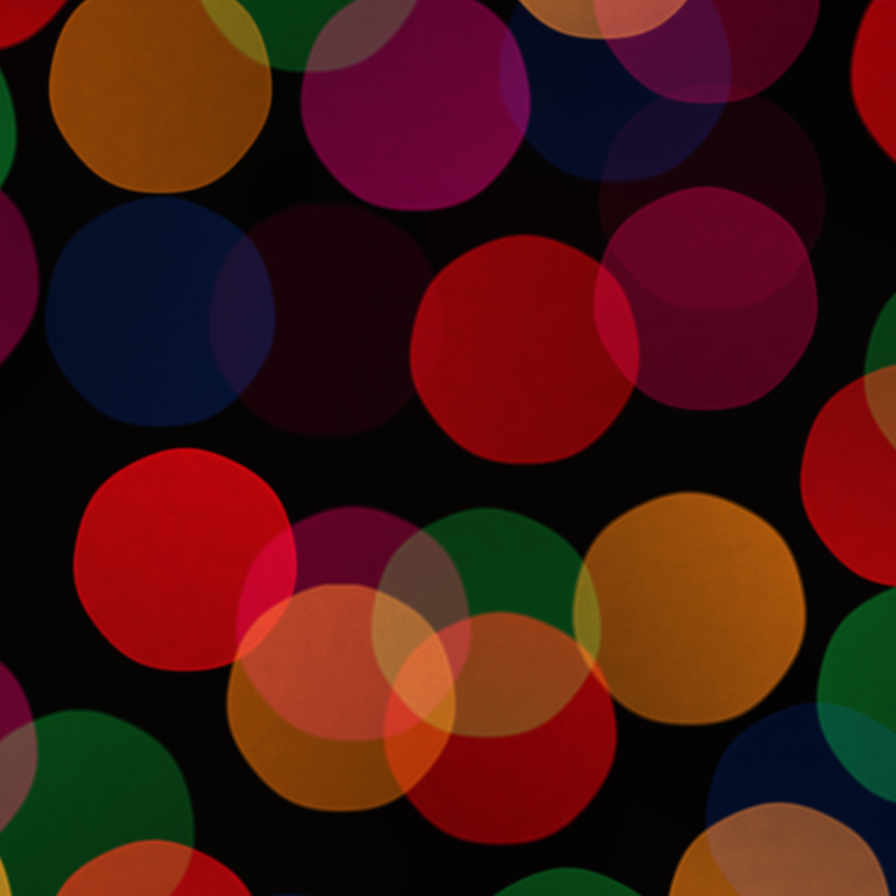
Reproduce this background procedurally as a WebGL 1 fragment shader.

```glsl
precision highp float;
// Overlapping coloured bokeh discs glowing softly on a near-black ground.

uniform vec2 u_resolution;

const float PITCH = 0.23;    // spacing of the scatter grid
const float RADIUS = 0.129;  // common disc radius
const float MARGIN = 0.19;   // how far the grid reaches past the canvas
const float SLOTS = 11.0;    // length of the colour cycle

vec2 hash2(vec2 p) {
  vec3 q = fract(p.xyx * vec3(0.1031, 0.1030, 0.0973));
  q += dot(q, q.yzx + 33.33);
  return fract((q.xx + q.yz) * q.zy);
}

float gradientDot(vec2 corner, vec2 offset) {
  return dot(hash2(corner + 50.0) * 2.0 - 1.0, offset);
}

float gradientNoise(vec2 p) {
  vec2 i = floor(p);
  vec2 f = p - i;
  vec2 w = f * f * f * (f * (f * 6.0 - 15.0) + 10.0);
  vec2 e = vec2(1.0, 0.0);
  float low = mix(gradientDot(i, f), gradientDot(i + e, f - e), w.x);
  float high = mix(gradientDot(i + e.yx, f - e.yx), gradientDot(i + 1.0, f - 1.0), w.x);
  return mix(low, high, w.y);
}

// Colour for a slot of the cycle; the last slot is a barely lit disc.
vec3 lampColor(float slot, float tint) {
  if (slot < 2.0) return mix(vec3(0.50, 0.23, 0.01), vec3(0.66, 0.36, 0.06), tint);
  if (slot < 4.0) return mix(vec3(0.46, 0.00, 0.01), vec3(0.68, 0.01, 0.03), tint);
  if (slot < 6.0) return mix(vec3(0.31, 0.00, 0.09), vec3(0.41, 0.00, 0.22), tint);
  if (slot < 8.0) return mix(vec3(0.00, 0.03, 0.13), vec3(0.00, 0.07, 0.19), tint);
  if (slot < 10.0) return mix(vec3(0.01, 0.22, 0.06), vec3(0.01, 0.30, 0.09), tint);
  return vec3(0.08, 0.00, 0.02);
}

// Signed distance to a disc whose top may be cut flat by the lens.
float discDistance(vec2 p, float radius, float cut) {
  float wobble = 0.008 * radius * sin(7.0 * atan(p.y, p.x + 0.0001));
  return max(length(p) - radius + wobble, p.y - cut * radius);
}

// Brightness inside a disc: slanted falloff, thin bright rim, faint mottling.
float discShade(vec2 p, float dist, float radius, vec2 seed) {
  vec2 slant = (seed - 0.5) * 0.35;
  float rim = smoothstep(-0.05, -0.015, dist / radius);
  float mottle = gradientNoise(p * 45.0 + seed * 30.0);
  return 0.98 + dot(p / radius, slant) + 0.12 * rim + 0.05 * mottle;
}

vec3 screenBlend(vec3 base, vec3 light) {
  return base + light - base * light;
}

vec3 addDisc(vec3 base, vec2 uv, vec2 cell, float pixel) {
  vec2 jitter = hash2(cell + 3.0) - 0.5;
  vec2 seed = hash2(cell + 17.0);
  vec2 look = hash2(cell + 31.0);
  vec2 center = (cell + 0.5 + 0.76 * jitter) * PITCH - MARGIN;
  float slot = mod(3.0 * cell.x + 5.0 * cell.y, SLOTS);

  vec2 p = uv - center;
  float radius = RADIUS * mix(0.96, 1.02, look.x);
  float cut = mix(0.86, 1.5, seed.x);
  float dist = discDistance(p, radius, cut);
  float soft = max(mix(0.0025, 0.005, look.x), pixel);
  float mask = 1.0 - smoothstep(-soft, soft, dist);

  vec3 light = lampColor(slot, look.y) * discShade(p, dist, radius, seed);
  return screenBlend(base, light * mask);
}

// Dark ground with broad, faint warm and green glows.
vec3 ground(vec2 uv) {
  float warm = 0.5 + gradientNoise(uv * 2.5 + 4.0);
  float cool = 0.5 + gradientNoise(uv * 2.5 + 19.0);
  return vec3(0.006) + vec3(0.028, 0.002, 0.006) * warm + vec3(0.0, 0.012, 0.006) * cool;
}

void main() {
  float side = min(u_resolution.x, u_resolution.y);
  vec2 uv = gl_FragCoord.xy / side;
  vec3 color = ground(uv);

  for (int y = 0; y < 6; y++) {
    for (int x = 0; x < 6; x++) {
      color = addDisc(color, uv, vec2(float(x), float(y)), 1.0 / side);
    }
  }

  // Fine sensor grain
  color *= 1.0 + 0.04 * gradientNoise(uv * 170.0);
  gl_FragColor = vec4(clamp(color, 0.0, 1.0), 1.0);
}
```
